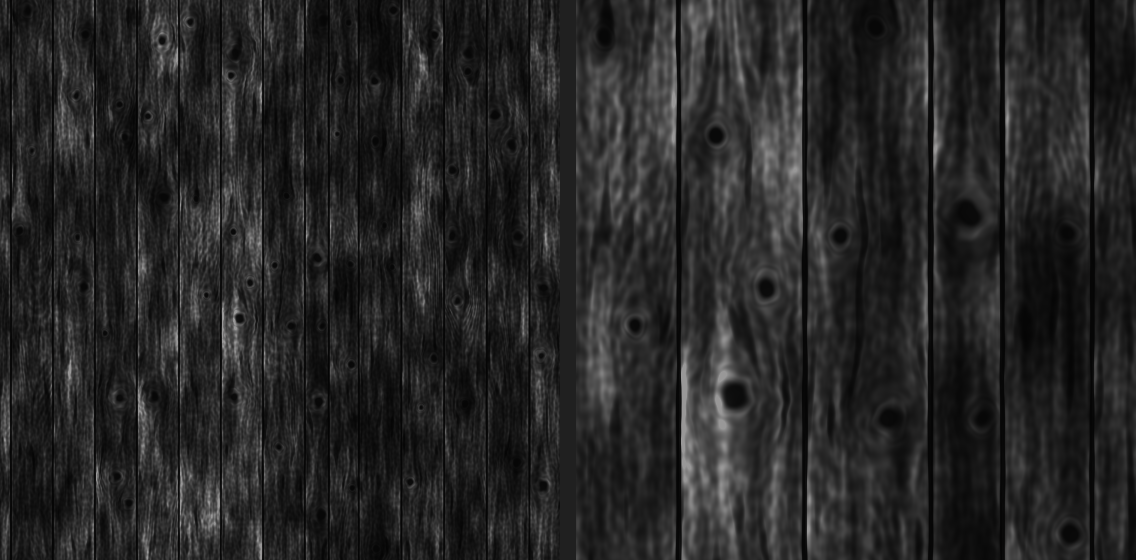
Left, the full canvas; right, a detail of the centre.
Give the GLSL for this texture, as a Shadertoy shader.

```glsl
// Charred vertical boards: fourteen planks, two of them narrow, tiling both ways.
// Stretched gradient noise gives fibres, cracks and soot; scattered knots bend the
// grain around them, and dark seams with worn rims divide the planks.

const int PLANKS = 14;
const float FIRST_SEAM = 0.0195;
const float KNOT_ROWS = 9.0;
const vec3 CHAR_TINT = vec3(1.0, 0.995, 0.995);
const float PLANK_TONE[PLANKS] = float[](
    0.115, 0.16, 0.115, 0.17, 0.16, 0.20, 0.135,
    0.11, 0.115, 0.085, 0.13, 0.115, 0.10, 0.14);

float hash(vec2 p) {
    vec3 q = fract(p.xyx * vec3(0.1031, 0.1030, 0.0973));
    q += dot(q, q.yzx + 33.33);
    return fract((q.x + q.y) * q.z);
}

float cornerSlope(vec2 cell, vec2 offset, float rows) {
    float angle = 6.2832 * hash(vec2(cell.x, mod(cell.y, rows)));
    return dot(vec2(cos(angle), sin(angle)), offset);
}

// Gradient noise that repeats vertically after the given number of rows.
float gradientNoise(vec2 p, float rows) {
    vec2 i = floor(p), f = fract(p), o = vec2(0.0, 1.0);
    vec2 w = f * f * f * (f * (f * 6.0 - 15.0) + 10.0);
    float low = mix(cornerSlope(i, f, rows), cornerSlope(i + o.yx, f - o.yx, rows), w.x);
    float high = mix(cornerSlope(i + o, f - o, rows), cornerSlope(i + 1.0, f - 1.0, rows), w.x);
    return mix(low, high, w.y);
}

// Noise on one plank, with its own seed and an integer vertical frequency.
float woodNoise(vec2 p, vec2 frequency, float seed) {
    return gradientNoise(p * frequency + vec2(seed * 37.0, 0.0), frequency.y);
}

// Left edge of a plank; the two narrow boards follow the seventh seam.
float seamPosition(int i) {
    if (i < 8) return FIRST_SEAM + 0.075 * float(i);
    if (i == 8) return 0.5872;
    return i < PLANKS ? 0.6406 + 0.0762 * float(i - 9) : 1.0 + FIRST_SEAM;
}

// Returns (sideways grain bend, dark core, pale ring, soot) of nearby knots.
vec4 knots(vec2 p, float width, float id) {
    vec4 sum = vec4(0.0);
    for (int k = -1; k <= 1; k++) {
        float row = floor(p.y * KNOT_ROWS) + float(k);
        vec2 key = vec2(mod(row, KNOT_ROWS) + 11.0, id * 7.0 + 3.0);
        if (hash(key) > 0.6) continue;
        vec2 center = vec2(width * mix(0.18, 0.82, hash(key + 31.0)),
                           (row + mix(0.1, 0.9, hash(key + 57.0))) / KNOT_ROWS);
        float size = mix(0.004, 0.0105, hash(key + 83.0));
        vec2 d = p - center;
        float wobble = woodNoise(p, vec2(90.0, 90.0), id + 5.0);
        float r = length(d * vec2(1.0, 0.85)) / size + 0.5 * wobble;
        float rings = 0.65 + 0.35 * sin(r * 7.0);
        sum.x -= 0.65 * d.x * exp(-r * r * 0.1);
        sum.y += 1.0 - smoothstep(0.45, 0.95, r);
        sum.z += rings * exp(-4.0 * (r - 1.4) * (r - 1.4));
        sum.w += hash(key + 101.0) * exp(-0.16 * r * r);
    }
    return sum;
}

// Logarithmic brightness of the weathered grain.
float grain(vec2 p, float id) {
    float soot = woodNoise(p, vec2(16.0, 6.0), id) + 0.6 * woodNoise(p, vec2(38.0, 17.0), id + 20.0);
    float streaks = woodNoise(p, vec2(85.0, 7.0), id + 40.0);
    float fibres = woodNoise(p, vec2(190.0, 22.0), id + 60.0);
    float speckle = woodNoise(p, vec2(230.0, 130.0), id + 80.0);
    float cracks = smoothstep(0.22, 0.5, woodNoise(p, vec2(110.0, 18.0), id + 100.0));
    // Arched growth lines, showing only in patches.
    float arches = sin(75.0 * (woodNoise(p, vec2(18.0, 4.0), id + 120.0) + 14.0 * p.x * p.x));
    float patches = smoothstep(-0.05, 0.3, woodNoise(p, vec2(9.0, 4.0), id + 140.0));
    return 1.15 * soot + 0.85 * streaks + 0.8 * fibres + 0.55 * speckle
         - 0.8 * cracks + 0.17 * arches * patches;
}

void mainImage(out vec4 fragColor, in vec2 fragCoord) {
    vec2 uv = fragCoord / iResolution.xy;
    float pixel = 1.0 / iResolution.x;

    // Find the plank and the position inside it.
    float x = fract(uv.x - FIRST_SEAM) + FIRST_SEAM;
    int plank = 0;
    for (int i = 1; i < PLANKS; i++) if (x >= seamPosition(i)) plank = i;
    float left = seamPosition(plank);
    float width = seamPosition(plank + 1) - left;
    float id = float(plank) + 1.0;
    vec2 p = vec2(x - left, uv.y);
    float edge = min(p.x, width - p.x);

    // Grain flowing around the knots.
    vec4 knot = knots(p, width, id);
    float shade = grain(p + vec2(knot.x, 0.0), id);
    shade += 0.55 * knot.z - 0.9 * knot.w;

    // Pale wear along the board edges.
    float side = p.x < 0.5 * width ? 0.0 : 40.0;
    float wear = smoothstep(-0.05, 0.35, woodNoise(vec2(0.5, p.y), vec2(1.0, 6.0), id + 160.0 + side));
    shade += 0.75 * wear * exp(-edge / 0.006);
    shade += 0.25 * exp(-pow((edge - 0.003) / 0.0012, 2.0));

    float value = PLANK_TONE[plank] * exp(shade);
    value = mix(value, 0.025, 0.88 * clamp(knot.y, 0.0, 1.0));

    // Seam with slightly uneven width.
    float halfSeam = 0.0013 + 0.0008 * woodNoise(vec2(0.5, p.y), vec2(1.0, 40.0), id + 240.0);
    float seam = 1.0 - smoothstep(halfSeam - 0.5 * pixel, halfSeam + pixel, edge);
    value = mix(value, 0.015, 0.92 * seam);

    fragColor = vec4(CHAR_TINT * clamp(value, 0.015, 0.6), 1.0);
}
```
